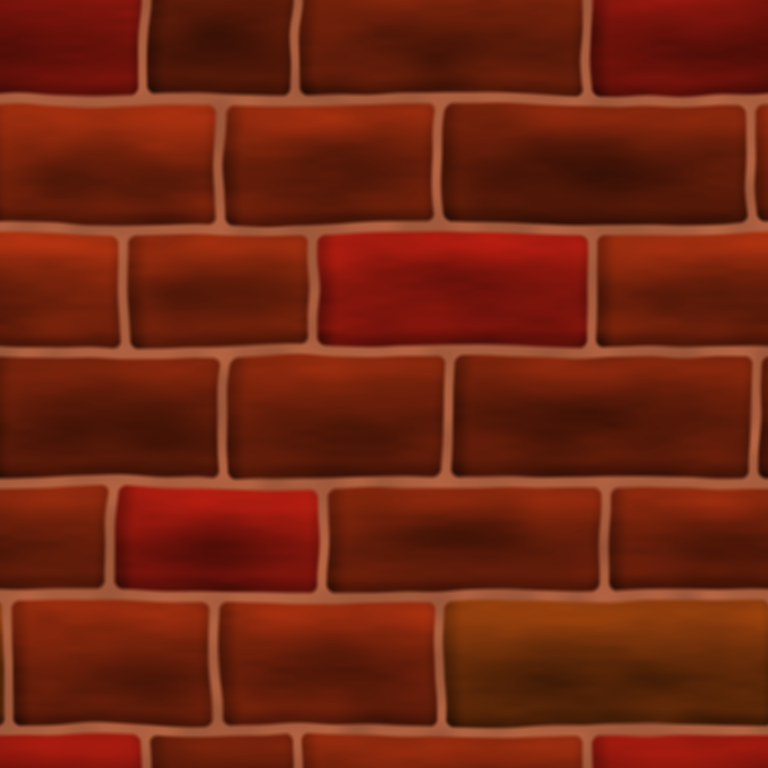
A WebGL 1 fragment shader for this texture:

```glsl
precision highp float;
// A seamless painted brick wall: six uneven courses of three bricks each.
// Each brick is a soft rounded box in a gently warped plane, shaded with a
// lit top, dark left and lower rims, and a smoky patch in its middle.
uniform vec2 u_resolution;

const vec3 MORTAR = vec3(0.67, 0.37, 0.245);
const vec3 BROWN = vec3(1.0, 0.285, 0.09);
const vec3 RED = vec3(1.13, 0.18, 0.10);
const vec3 AMBER = vec3(0.96, 0.40, 0.08);
const vec2 HALF_GAP = vec2(0.0062, 0.0068);
const float FIRST_BED = 0.048;

struct Course {
  float id;
  vec2 span;    // lower and upper bed joints
  vec3 joints;  // upright joints, left to right
  vec3 tone;    // brightness of the three bricks
  vec3 hue;     // 1 is red, 0 brown, -1 amber
};

float hash(vec2 p) {
  return fract(sin(dot(p, vec2(127.1, 311.7))) * 43758.5453);
}

// Value noise that tiles over the unit square.
float tileNoise(vec2 uv, vec2 cells) {
  vec2 p = uv * cells;
  vec2 i = floor(p);
  vec2 f = fract(p);
  f = f * f * (3.0 - 2.0 * f);
  vec2 a = mod(i, cells);
  vec2 b = mod(i + 1.0, cells);
  return mix(mix(hash(a), hash(vec2(b.x, a.y)), f.x),
             mix(hash(vec2(a.x, b.y)), hash(b), f.x), f.y);
}

// Hand-laid proportions of each course, from the bottom up.
Course courseAt(float y) {
  if (y < 0.224) return Course(0.0, vec2(FIRST_BED, 0.224),
    vec3(0.007, 0.280, 0.574), vec3(1.0, 1.0, 1.02), vec3(-1.0, 0.0, 0.0));
  if (y < 0.372) return Course(1.0, vec2(0.224, 0.372),
    vec3(0.145, 0.419, 0.786), vec3(0.95, 1.05, 0.93), vec3(0.0, 1.0, 0.0));
  if (y < 0.544) return Course(2.0, vec2(0.372, 0.544),
    vec3(0.290, 0.585, 0.984), vec3(0.83, 0.92, 0.88), vec3(0.0));
  if (y < 0.702) return Course(3.0, vec2(0.544, 0.702),
    vec3(0.161, 0.406, 0.771), vec3(1.1, 1.03, 1.06), vec3(0.0, 0.0, 1.0));
  if (y < 0.870) return Course(4.0, vec2(0.702, 0.870),
    vec3(0.286, 0.572, 0.977), vec3(1.07, 1.0, 0.85), vec3(0.0));
  return Course(5.0, vec2(0.870, 1.0 + FIRST_BED),
    vec3(0.189, 0.385, 0.766), vec3(0.95, 0.78, 0.97), vec3(1.0, 0.0, 0.0));
}

float roundedBox(vec2 p, vec2 halfSize, float radius) {
  vec2 q = abs(p) - halfSize + radius;
  return length(max(q, 0.0)) + min(max(q.x, q.y), 0.0) - radius;
}

// Painted light over one brick; lo and hi are distances to its edges.
float brickLight(vec2 lo, vec2 hi, vec2 seed, vec2 uv) {
  vec2 q = lo / (lo + hi);
  vec2 centre = vec2(0.4, 0.34) + 0.2 * vec2(hash(seed), hash(seed + 7.3));
  vec2 smoke = (q - centre) / vec2(0.36, 0.25);
  float light = mix(0.42, 0.56, smoothstep(0.35, 0.95, q.y));
  light -= 0.12 * exp(-dot(smoke, smoke));
  light -= 0.13 * (1.0 - smoothstep(0.006, 0.034, lo.x));
  light -= 0.13 * (1.0 - smoothstep(0.008, 0.032, lo.y));
  light -= 0.07 * (1.0 - smoothstep(0.004, 0.022, hi.x));
  float glow = (hi.y - 0.025) / 0.016;
  light += 0.05 * exp(-glow * glow) * smoothstep(0.1, 0.4, q.x);
  light += 0.09 * (tileNoise(uv, vec2(14.0, 26.0)) - 0.5);
  light += 0.035 * (tileNoise(uv, vec2(30.0, 110.0)) - 0.5);
  return light;
}

void main() {
  vec2 uv = gl_FragCoord.xy / u_resolution;

  // Hand-drawn wobble of the joints
  vec2 wobble = vec2(tileNoise(uv, vec2(9.0, 13.0)),
                     tileNoise(uv + 0.37, vec2(8.0, 11.0))) - 0.5;
  wobble += 0.4 * (vec2(tileNoise(uv, vec2(24.0)),
                        tileNoise(uv + 0.61, vec2(22.0))) - 0.5);
  vec2 p = fract(uv + 0.009 * wobble);
  p.y = mod(p.y - FIRST_BED, 1.0) + FIRST_BED;

  // Course, with each upright joint leaning a little
  Course c = courseAt(p.y);
  float rise = (p.y - c.span.x) / (c.span.y - c.span.x) - 0.5;
  vec3 lean = vec3(hash(vec2(c.id, 1.0)), hash(vec2(c.id, 2.0)),
                   hash(vec2(c.id, 3.0))) - 0.5;
  vec3 j = c.joints + 0.012 * lean * rise;

  // Brick within the course; the first one wraps around the side
  if (p.x > j.z) p.x -= 1.0;
  vec3 pick = p.x < j.x ? vec3(1.0, 0.0, 0.0)
            : p.x < j.y ? vec3(0.0, 1.0, 0.0) : vec3(0.0, 0.0, 1.0);
  vec2 lo = p - vec2(dot(pick, vec3(j.z - 1.0, j.x, j.y)), c.span.x);
  vec2 hi = vec2(dot(pick, j), c.span.y) - p;
  vec2 seed = vec2(c.id, dot(pick, vec3(11.0, 12.0, 13.0)));
  float d = roundedBox(0.5 * (lo - hi), 0.5 * (lo + hi) - HALF_GAP, 0.011);

  // Pigment and light
  float hue = dot(pick, c.hue);
  vec3 pigment = mix(mix(BROWN, RED, max(hue, 0.0)), AMBER, max(-hue, 0.0));
  vec3 brick = pigment * brickLight(lo, hi, seed, uv) * dot(pick, c.tone);
  vec3 mortar = MORTAR * (0.9 + 0.17 * tileNoise(uv, vec2(28.0)));

  float soft = 0.0035 + 0.5 / min(u_resolution.x, u_resolution.y);
  gl_FragColor = vec4(mix(brick, mortar, smoothstep(-soft, soft, d)), 1.0);
}
```
